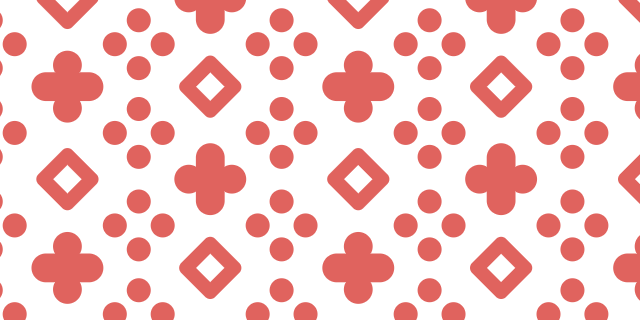
Write a Shadertoy shader that draws this pattern.

```glsl
const vec3 PAPER = vec3(1.0);
const vec3 CORAL = vec3(0.88, 0.39, 0.37);

// Offset to the nearest copy of a centre on a repeating lattice
vec2 nearestCopy(vec2 p, vec2 centre, vec2 period) {
    vec2 d = p - centre;
    return d - period * round(d / period);
}

float circle(vec2 p, float radius) {
    return length(p) - radius;
}

float capsule(vec2 p, float halfLength, float radius) {
    p.x = max(abs(p.x) - halfLength, 0.0);
    return length(p) - radius;
}

// Horizontal bar with a round lobe above and below
float lobedCross(vec2 p, float reach, float radius) {
    float lobes = circle(vec2(p.x, abs(p.y) - reach), radius);
    return min(capsule(p, reach, radius), lobes);
}

// Stroked diamond: round outer corners, sharp inner ones
float diamondRing(vec2 p, float reach, float halfStroke) {
    vec2 turned = vec2(p.x + p.y, p.y - p.x) * sqrt(0.5);
    vec2 q = abs(turned) - reach * sqrt(0.5);
    float box = length(max(q, 0.0)) + min(max(q.x, q.y), 0.0);
    return abs(box) - halfStroke;
}

// Four dots at the compass points
float dotCluster(vec2 p, float reach, float radius) {
    p = abs(p);
    if (p.y > p.x) p = p.yx;
    return circle(p - vec2(reach, 0.0), radius);
}

// Two by two motifs per repeat, each with a neighbouring dot cluster
float pattern(vec2 p, vec2 period, vec2 origin, vec2 spacing, vec2 dotShift) {
    float dist = 1.0;
    for (int j = 0; j < 2; j++) {
        for (int i = 0; i < 2; i++) {
            vec2 centre = origin + spacing * vec2(i, j);
            vec2 q = nearestCopy(p, centre, period);
            float motif = i == j
                ? lobedCross(i == 0 ? q : q.yx, 0.0673, 0.0450)
                : diamondRing(q, 0.0753, 0.0219);
            vec2 c = nearestCopy(p, centre + dotShift, period);
            dist = min(dist, min(motif, dotCluster(c, 0.0748, 0.0375)));
        }
    }
    return dist;
}

void mainImage(out vec4 fragColor, in vec2 fragCoord) {
    vec2 p = fragCoord / iResolution.y;
    float pixel = 1.0 / iResolution.y;

    vec2 period = vec2(0.9089, 0.5664);
    vec2 origin = vec2(0.2107, 0.1628);
    vec2 spacing = vec2(0.4464, 0.2773);
    vec2 dotShift = vec2(0.2229, -0.1446);

    float dist = pattern(p, period, origin, spacing, dotShift);
    float ink = clamp(0.5 - dist / pixel, 0.0, 1.0);
    fragColor = vec4(mix(PAPER, CORAL, ink), 1.0);
}
```
